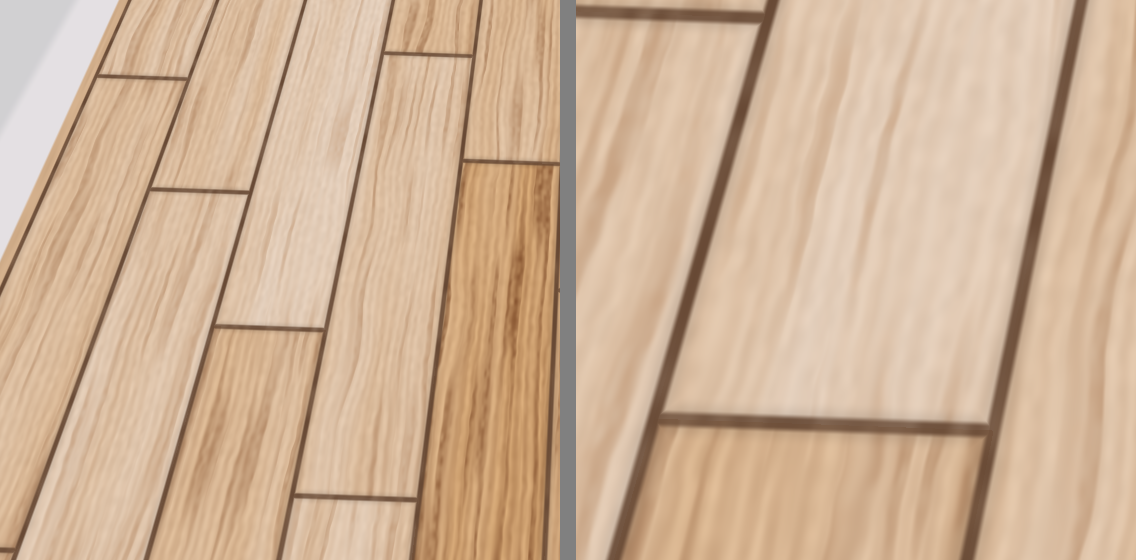
Left, the full canvas; right, a detail of the centre.
A WebGL 2 fragment shader for this texture:

```glsl
#version 300 es
precision highp float;

uniform vec2 u_resolution;
out vec4 outColor;

// Floor layout, in canvas units measured down from the top edge
const float FIRST_SEAM = 0.232;
const float SEAM_LEAN = 0.445;
const float PLANK_WIDTH = 0.1568;
const float TAPER = 0.0802;
const float JOINT_TILT = 0.035;
const float PLANK_LENGTH = 1.736;
const float FIRST_JOINT = 5.981;
const float STAGGER = 0.3;

// Line sizes, in plank widths
const float SEAM_HALF = 0.010;
const float SEAM_SOFT = 0.020;
const float TRIM_EDGE = -0.125;
const float RIPPLES = 13.0;

const vec3 PALE_WOOD = vec3(0.90, 0.82, 0.745);
const vec3 WARM_WOOD = vec3(0.86, 0.69, 0.50);
const vec3 PALE_GRAIN = vec3(0.75, 0.59, 0.45);
const vec3 DARK_GRAIN = vec3(0.50, 0.30, 0.16);
const vec3 SEAM_COLOR = vec3(0.40, 0.28, 0.20);
const vec3 TRIM_WOOD = vec3(0.82, 0.68, 0.54);
const vec3 BOARD_COLOR = vec3(0.895, 0.88, 0.89);
const vec3 WALL_COLOR = vec3(0.82, 0.815, 0.825);

// Warmth of each plank: three rows per column, far to near
const float TONES[18] = float[18](
  0.35, 0.32, 0.42,  0.30, 0.30, 0.20,  0.10, 0.10, 0.52,
  0.62, 0.30, 0.25,  0.55, 0.98, 0.98,  0.65, 0.75, 0.75);

float hash(vec2 p) {
  vec3 q = fract(p.xyx * vec3(0.1031, 0.1030, 0.0973));
  q += dot(q, q.yzx + 33.33);
  return fract((q.x + q.y) * q.z);
}

float noise(vec2 p) {
  vec2 i = floor(p);
  vec2 f = fract(p);
  f = f * f * (3.0 - 2.0 * f);
  return mix(mix(hash(i), hash(i + vec2(1.0, 0.0)), f.x),
             mix(hash(i + vec2(0.0, 1.0)), hash(i + vec2(1.0, 1.0)), f.x), f.y);
}

// Perspective: x counts planks across, y counts planks along
vec2 floorCoords(vec2 p, out float width) {
  float across = (p.x - FIRST_SEAM + SEAM_LEAN * p.y) / (PLANK_WIDTH + TAPER * p.y);
  width = PLANK_WIDTH + TAPER * (p.y - JOINT_TILT * p.x);
  return vec2(across, (FIRST_JOINT - 1.0 / width) / PLANK_LENGTH);
}

vec3 woodColor(vec2 p, float tone, float seed) {
  vec2 g = p + vec2(seed * 31.0, seed * 17.0) + 40.0;
  g.x += 0.07 * (noise(vec2(g.x * 3.0, g.y * 7.0)) - 0.5);
  g.x += 0.012 * (noise(vec2(g.x * 9.0, g.y * 45.0)) - 0.5);

  // Broad bands, regular ripples, fine fibres and broken dark streaks
  float band = noise(vec2(g.x * 6.0, g.y * 1.6));
  float ripple = 0.5 + 0.5 * sin(6.2832 * RIPPLES * g.x + 5.0 * noise(g * vec2(5.0, 2.0)));
  float fibre = noise(vec2(g.x * 48.0, g.y * 22.0));
  float fleck = noise(vec2(g.x * 34.0, g.y * 75.0));
  float streak = smoothstep(0.52, 0.88, noise(vec2(g.x * 23.0, g.y * 4.0)));
  streak *= 0.35 + 0.65 * fleck;

  float grain = 0.24 * ripple * (0.5 + 0.5 * band) + 0.20 * fibre * band + 0.62 * streak;
  grain *= 0.65 + 0.40 * tone;
  vec3 base = mix(PALE_WOOD, WARM_WOOD, clamp(tone + 0.35 * (band - 0.5), 0.0, 1.1));
  vec3 color = mix(base, mix(PALE_GRAIN, DARK_GRAIN, tone), grain);
  return color + 0.03 * (fleck - 0.5);
}

float lineMask(float dist) {
  return 1.0 - smoothstep(SEAM_HALF, SEAM_HALF + SEAM_SOFT, dist);
}

void main() {
  vec2 uv = gl_FragCoord.xy / u_resolution;
  vec2 p = vec2(uv.x, 1.0 - uv.y);

  float width;
  vec2 plank = floorCoords(p, width);
  float column = floor(plank.x);
  float along = plank.y - STAGGER * column;
  float row = floor(along);

  // Each plank has its own tone and grain
  int index = int(clamp(column, 0.0, 5.0)) * 3 + int(clamp(row + 2.0, 0.0, 2.0));
  float seed = hash(vec2(column + 11.0, row + 23.0));
  vec3 color = woodColor(plank, TONES[index], seed);

  // Long seams and staggered end joints
  float seamDist = abs(plank.x - round(plank.x));
  float jointDist = abs(along - round(along)) * width * PLANK_LENGTH / TAPER;
  float wear = 0.78 + 0.22 * noise(plank * vec2(20.0, 40.0) + 60.0);
  float gap = max(lineMask(seamDist), 0.9 * lineMask(jointDist));
  float shade = 0.12 * (1.0 - smoothstep(0.0, 0.07, min(seamDist, jointDist)));
  color = mix(color * (1.0 - shade), SEAM_COLOR, gap * wear);

  // Narrow trim strip, then the skirting board and the wall
  vec3 trim = TRIM_WOOD + 0.06 * (noise(plank * vec2(40.0, 12.0) + 30.0) - 0.5);
  trim = mix(trim, SEAM_COLOR, lineMask(abs(plank.x)) * wear);
  color = mix(trim, color, step(0.0, plank.x));
  float wall = 1.0 - smoothstep(-0.012, 0.012, p.x + 0.57 * p.y - 0.137);
  vec3 board = mix(BOARD_COLOR, WALL_COLOR, wall);
  color = mix(board, color, smoothstep(-0.015, 0.015, plank.x - TRIM_EDGE));

  outColor = vec4(color, 1.0);
}
```
